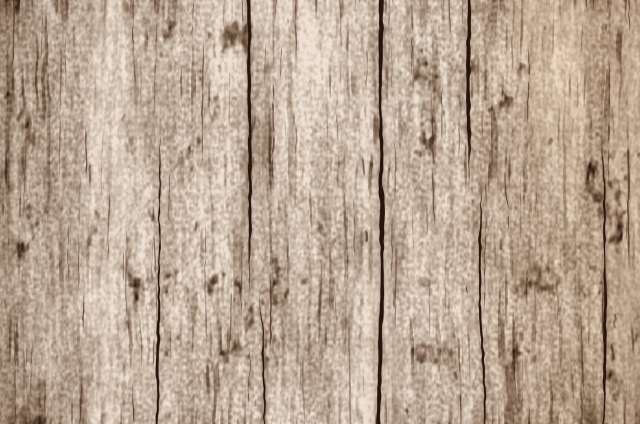
Write a Shadertoy shader that draws this texture.

```glsl
// Weathered, pale wood with vertical grain, dark splits and faint brown stains.
// Stretched value noise sets one tone per point, a colour ramp tints it,
// and ragged, tapered cracks are laid over the top.

const vec3 DEEP  = vec3(0.15, 0.08, 0.05);
const vec3 BROWN = vec3(0.40, 0.30, 0.23);
const vec3 TAN   = vec3(0.59, 0.50, 0.42);
const vec3 CREAM = vec3(0.87, 0.81, 0.75);
const vec3 RUST  = vec3(0.34, 0.22, 0.16);
const float SOFT = 0.0016; // edge softness in canvas heights

float hash(vec2 p) {
    return fract(sin(dot(p, vec2(127.1, 311.7))) * 43758.5453);
}

float noise(vec2 p) {
    vec2 i = floor(p), f = fract(p);
    f = f * f * (3.0 - 2.0 * f);
    float low = mix(hash(i), hash(i + vec2(1, 0)), f.x);
    float high = mix(hash(i + vec2(0, 1)), hash(i + vec2(1, 1)), f.x);
    return mix(low, high, f.y);
}

// Each octave is turned so that no lattice shows
float fbm(vec2 p) {
    float sum = 0.0, gain = 0.53;
    for (int i = 0; i < 4; i++) {
        sum += gain * noise(p);
        p = mat2(1.6, 1.2, -1.2, 1.6) * p + 17.3;
        gain *= 0.5;
    }
    return sum;
}

// Noise centred on zero, scaled separately across and along the grain
float fibre(vec2 p, float across, float along) {
    return noise(p * vec2(across, along) + across) - 0.5;
}

vec3 woodColor(float tone) {
    vec3 c = mix(DEEP, BROWN, clamp((tone - 0.15) / 0.25, 0.0, 1.0));
    c = mix(c, TAN, clamp((tone - 0.40) / 0.19, 0.0, 1.0));
    return mix(c, CREAM, clamp((tone - 0.59) / 0.28, 0.0, 1.22));
}

// Ragged vertical split that tapers; x is its mask, y a wide soft fringe
vec2 crack(vec2 p, float x, float low, float high, float halfWidth, float seed) {
    float bend = 0.016 * (noise(vec2(p.y * 2.5, seed)) - 0.5)
               + 0.004 * (noise(vec2(p.y * 14.0, seed + 9.0)) - 0.5)
               + 0.003 * (noise(vec2(p.y * 60.0, seed + 2.0)) - 0.5);
    float fade = 0.2 * (high - low);
    float ends = smoothstep(low, low + fade, p.y)
               * (1.0 - smoothstep(high - fade, high, p.y));
    float ragged = 0.2 + 0.9 * noise(vec2(p.y * 8.0, seed + 4.0))
                 + 0.6 * noise(vec2(p.y * 48.0, seed + 6.0));
    float h = halfWidth * ends * ragged;
    float d = abs(p.x - x - bend);
    float mask = 1.0 - smoothstep(h - SOFT, h + SOFT, d);
    return sqrt(ends) * vec2(mask, exp(-d / (2.0 * halfWidth + 0.001)));
}

// One random crack per cell, with staggered columns
vec2 scatteredCracks(vec2 p, vec2 cell, float halfWidth, float chance, float seed) {
    float column = floor(p.x / cell.x);
    float y = p.y / cell.y + hash(vec2(column, seed));
    vec2 key = vec2(column, floor(y)) + seed;
    float x = (column + mix(0.28, 0.72, hash(key))) * cell.x;
    float low = 0.35 * cell.y * hash(key + 3.7);
    float high = cell.y * mix(0.55, 1.0, hash(key + 8.1));
    float strength = step(hash(key + 5.3), chance) * mix(0.4, 1.0, hash(key + 2.9));
    vec2 local = vec2(p.x, fract(y) * cell.y);
    return strength * crack(local, x, low, high, halfWidth, 50.0 * hash(key + 6.4));
}

// Large splits; odd ones hang from the top and resume thinner beside themselves
vec2 mainCracks(vec2 p) {
    vec2 result = vec2(0.0);
    for (int i = 0; i < 5; i++) {
        float n = float(i), odd = mod(n, 2.0), offset = abs(n - 2.0);
        float x = 0.38 + 0.26 * n - 0.05 * odd;
        float low = mix(-0.4, 0.11 + 0.14 * n, odd);
        float high = mix(1.5 - 0.38 * offset, 1.4, odd);
        float width = 0.0046 - 0.0011 * offset;
        result = max(result, crack(p, x, low, high, width, n * 7.3));
        vec2 tail = crack(p, x + 0.027, -0.25, low + 0.07, 0.002, n + 31.0);
        result = max(result, odd * tail);
    }
    return result;
}

void mainImage(out vec4 fragColor, in vec2 fragCoord) {
    vec2 p = fragCoord / iResolution.y;
    vec2 uv = fragCoord / iResolution.xy;
    vec2 warped = p + vec2(0.016 * fibre(p, 4.0, 3.0) + 0.005 * fibre(p, 12.0, 16.0), 0.0);
    vec2 turned = mat2(0.8, 0.6, -0.6, 0.8) * p;

    // Broad boards and long fibres; the greyer boards are the grittier
    float board = fbm(warped * vec2(8.0, 0.6));
    float grey = 1.0 - smoothstep(0.38, 0.58, board);
    float tone = 0.862 + 0.13 * (board - 0.5) - 0.05 * grey;
    tone += 0.18 * (fbm(p * vec2(15.0, 7.0) + 5.0) - 0.5);
    tone += 0.08 * fibre(warped, 58.0, 3.0) + 0.11 * fibre(warped, 130.0, 12.0);
    float grit = fibre(turned, 150.0, 130.0) + fibre(p, 230.0, 120.0);
    tone += mix(0.10, 0.16, grey) * grit + 0.10 * fibre(warped, 170.0, 45.0);

    // Sparse dark fibres, faint ragged stains and shaded borders
    float patches = smoothstep(0.38, 0.65, fbm(p * vec2(9.0, 5.0) + 40.0));
    tone -= 0.24 * patches * smoothstep(0.68, 0.9, noise(warped * vec2(120.0, 10.0)));
    tone -= 0.13 * smoothstep(0.74, 0.92, noise(warped * vec2(80.0, 5.0) + 90.0));
    float rough = fibre(turned, 75.0, 60.0) + 0.7 * fibre(p, 150.0, 60.0);
    float smudge = fbm(p * vec2(20.0, 12.0) + 71.0) + 0.18 * rough;
    float cluster = smoothstep(0.3, 0.65, noise(p * vec2(6.0, 4.0) + 13.0));
    tone -= cluster * smoothstep(0.6, 0.84, smudge) * (0.3 + 0.3 * rough);
    vec2 edge = abs(uv - 0.5) * 2.0;
    tone -= 0.14 * pow(edge.x, 4.0) + 0.07 * edge.x * edge.x * pow(edge.y, 3.0);

    // Warmer timber on the right
    vec3 color = woodColor(tone);
    float warmth = smoothstep(0.68, 1.0, uv.x + 0.2 * fibre(p, 5.0, 2.0));
    color *= mix(vec3(1.0), vec3(0.99, 0.95, 0.90), warmth);

    // Hairline checks, short ragged flecks, then the deep splits
    vec2 hairline = scatteredCracks(p, vec2(0.056, 0.48), 0.0015, 0.6, 11.0);
    hairline = max(hairline, 0.8 * scatteredCracks(p, vec2(0.043, 0.21), 0.0011, 0.35, 37.0));
    hairline.x *= smoothstep(0.1, 0.5, noise(p * vec2(20.0, 38.0)));
    vec2 slanted = p + vec2(0.12 * p.y + 0.012 * fibre(p, 30.0, 25.0), 0.0);
    vec2 fleck = scatteredCracks(slanted, vec2(0.08, 0.075), 0.0026, 0.12, 23.0);
    fleck *= smoothstep(-0.4, 0.3, rough);
    vec2 split = mainCracks(p);
    color = mix(color, RUST, 0.85 * hairline.x + 0.1 * hairline.y);
    color = mix(color, BROWN * 0.8, 0.7 * fleck.x + 0.25 * fleck.y);
    color = mix(color, RUST, 0.3 * split.y);
    color = mix(color, DEEP, split.x);
    fragColor = vec4(clamp(color, 0.0, 1.0), 1.0);
}
```
